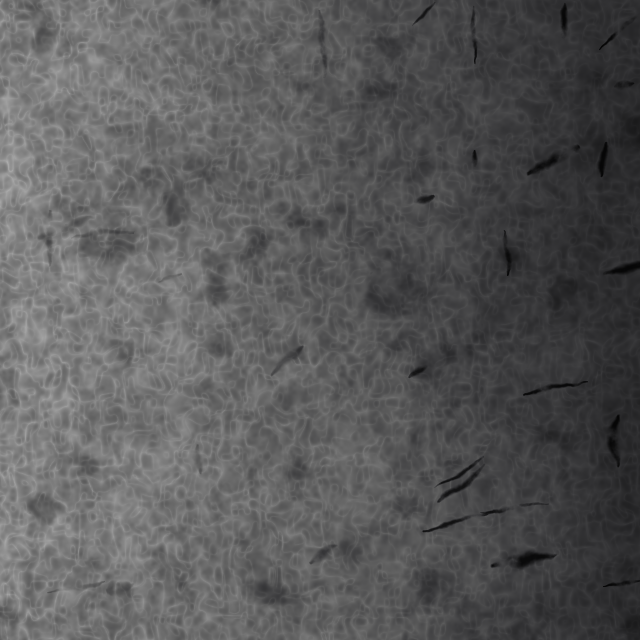
A Shadertoy shader for this texture:

```glsl
float hash(vec2 p) {
    return fract(sin(dot(p, vec2(127.1, 311.7))) * 43758.5453);
}

float noise(vec2 p) {
    vec2 cell = floor(p), f = fract(p);
    f = f * f * (3.0 - 2.0 * f);
    return mix(mix(hash(cell), hash(cell + vec2(1, 0)), f.x),
               mix(hash(cell + vec2(0, 1)), hash(cell + vec2(1, 1)), f.x), f.y);
}

float fbm(vec2 p) {
    float sum = 0.0, amp = 0.5;
    for (int i = 0; i < 5; i++) {
        sum += amp * noise(p);
        p = mat2(1.6, 1.2, -1.2, 1.6) * p + 7.3;
        amp *= 0.5;
    }
    return sum;
}

// Thin bright curls along the mid level of a noise field
float fibres(vec2 p) {
    float ridge = 1.0 - abs(2.0 * noise(p) - 1.0);
    return ridge * ridge;
}

// Tapered stroke: 1 at its core, 0 outside
float stroke(vec2 p, float angle, float halfLength, float width) {
    float c = cos(angle), s = sin(angle);
    p = mat2(c, -s, s, c) * p;
    float along = clamp(p.x / halfLength, -1.0, 1.0);
    float d = length(p - vec2(along * halfLength, 0.0));
    return 1.0 - smoothstep(0.2, 1.5, d / (width * (1.1 - 0.7 * along * along)));
}

// Ragged cracks and pits, denser and deeper to the right
float cracks(vec2 uv) {
    vec2 p = uv + 0.022 * (vec2(fbm(uv * 22.0), fbm(uv * 22.0 + 40.0)) - 0.5);
    float ragged = smoothstep(0.2, 0.6, fbm(uv * 34.0 + 5.0));
    float dark = 0.0;
    for (int i = 0; i < 30; i++) {
        float id = float(i);
        float r = hash(vec2(id, 1.7)), size = hash(vec2(id, 5.9));
        vec2 centre = vec2(1.0 - pow(hash(vec2(id, 2.3)), 1.4), hash(vec2(id, 3.1)));
        float angle = r < 0.35 ? 1.57 + 0.3 * (r - 0.17) : mix(-0.3, 0.75, r);
        float halfLength = mix(0.012, 0.055, hash(vec2(id, 4.7)));
        float width = mix(0.003, 0.0095, size * size * size);
        float depth = mix(0.25, 0.85, smoothstep(0.3, 0.85, centre.x));
        dark = max(dark, depth * stroke(p - centre, angle, halfLength, width));
    }
    return dark * ragged;
}

void mainImage(out vec4 fragColor, in vec2 fragCoord) {
    vec2 uv = fragCoord / iResolution.xy;

    // Light falling off from the lower left to the upper right
    float light = mix(0.515, 0.385, smoothstep(-0.1, 0.6, uv.x));
    light -= 0.21 * smoothstep(0.42, 1.02, uv.x + 0.08 * (uv.y - 0.5));
    light += 0.05 * (1.0 - smoothstep(0.0, 0.15, uv.x)) * (1.0 - uv.y);

    // Cloudy mottling and faint vertical streaks
    float mottle = 0.34 * (fbm(uv * 7.0) - 0.48) + 0.22 * (fbm(uv * 24.0 + 11.0) - 0.48);
    float streaks = 0.07 * (noise(uv * vec2(55.0, 5.0)) - 0.5);

    // Fine matted fibres
    vec2 warped = uv + 0.014 * vec2(noise(uv * 38.0), noise(uv * 38.0 + 19.0));
    float mat = 0.20 * (fibres(warped * vec2(72.0, 56.0)) - 0.5)
              + 0.15 * (fibres(warped.yx * vec2(88.0, 110.0) + 31.0) - 0.5)
              + 0.10 * (noise(uv * 150.0) - 0.5);

    float grey = light * (1.0 + mottle + streaks + mat);

    // Soft dark blotches
    grey *= 1.0 - 0.28 * smoothstep(0.58, 0.78, fbm(uv * 15.0 + 63.0));
    grey *= 1.0 - cracks(uv);

    vec3 tint = mix(vec3(0.99, 0.99, 1.03), vec3(1.0), smoothstep(0.15, 0.4, grey));
    fragColor = vec4(clamp(grey * tint, 0.015, 1.0), 1.0);
}
```
